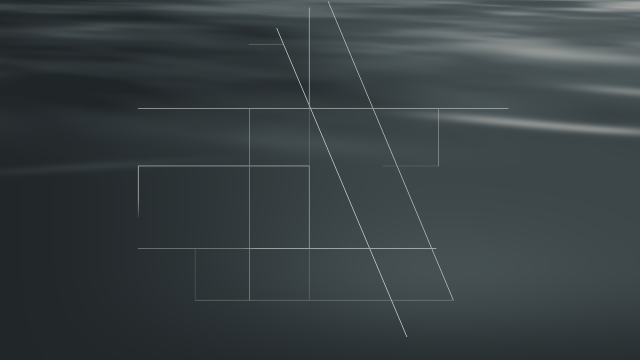
Reproduce this background procedurally as a Shadertoy shader.

```glsl
// Dim rippling water under a drafting grid of fine pale lines.

const vec3 DEEP = vec3(0.125, 0.145, 0.155);
const vec3 SLATE = vec3(0.265, 0.305, 0.315);
const vec3 SILVER = vec3(0.68, 0.69, 0.68);
const vec3 LINE_COLOR = vec3(0.80, 0.83, 0.82);

float hash(vec2 p) {
    return fract(sin(dot(p, vec2(127.1, 311.7))) * 43758.5453);
}

float noise(vec2 p) {
    vec2 cell = floor(p), f = fract(p);
    f = f * f * (3.0 - 2.0 * f);
    float low = mix(hash(cell), hash(cell + vec2(1, 0)), f.x);
    float high = mix(hash(cell + vec2(0, 1)), hash(cell + vec2(1, 1)), f.x);
    return mix(low, high, f.y);
}

float fbm(vec2 p) {
    float sum = 0.0, amp = 0.55;
    for (int i = 0; i < 3; i++) {
        sum += amp * noise(p);
        p = p * vec2(1.8, 2.0) + vec2(7.3, 3.1);
        amp *= 0.5;
    }
    return sum;
}

// Soft elliptical glow whose long axis follows a slope.
float glow(vec2 p, vec2 center, vec2 size, float slope) {
    vec2 d = p - center;
    d.y -= slope * d.x;
    d /= size;
    return exp(-dot(d, d));
}

// Antialiased thin segment.
float segment(vec2 p, vec2 a, vec2 b, float pixel) {
    vec2 ab = b - a, ap = p - a;
    float t = clamp(dot(ap, ab) / dot(ab, ab), 0.0, 1.0);
    float halfWidth = 0.0010;
    float cover = min(1.0, 2.0 * halfWidth / pixel + 0.12);
    return cover * (1.0 - smoothstep(halfWidth - 0.5 * pixel, halfWidth + 0.6 * pixel, length(ap - ab * t)));
}

float across(vec2 p, float y, float x0, float x1, float pixel) {
    return segment(p, vec2(x0, y), vec2(x1, y), pixel);
}

float upright(vec2 p, float x, float y0, float y1, float pixel) {
    return segment(p, vec2(x, y0), vec2(x, y1), pixel);
}

vec3 water(vec2 p) {
    // Broad light: dark left and bottom, pale pool at lower right
    float light = 0.04 + 0.76 * smoothstep(0.0, 1.2, p.x) * smoothstep(-0.12, 0.28, p.y);
    light += 0.28 * glow(p, vec2(1.25, 0.23), vec2(0.42, 0.17), 0.0);
    light -= 0.20 * glow(p, vec2(0.80, 0.76), vec2(0.80, 0.055), 0.0);

    // Ripples tighten toward the top, as on a receding surface
    float depth = -4.0 * log(1.12 - min(p.y, 1.05));
    float ripple = fbm(vec2(p.x * 2.8 + depth * 0.35, depth * 1.25 + p.x * 0.5));
    float rough = smoothstep(0.48, 0.95, p.y);
    light += rough * (1.7 * (ripple - 0.46) + 0.18);

    // Faint swells on the left and centre
    light += 0.36 * glow(p, vec2(0.22, 0.535), vec2(0.30, 0.012), 0.06);
    light += 0.30 * glow(p, vec2(0.82, 0.605), vec2(0.36, 0.030), -0.08);
    light += 0.30 * glow(p, vec2(0.25, 0.895), vec2(0.40, 0.018), -0.03);

    // Bright crests on the right
    float crest = 0.62 * glow(p, vec2(1.40, 0.663), vec2(0.22, 0.013), -0.08);
    crest += 0.55 * glow(p, vec2(1.70, 0.638), vec2(0.20, 0.012), -0.06);
    crest += 0.50 * glow(p, vec2(1.76, 0.745), vec2(0.17, 0.012), -0.08);
    crest += 0.50 * glow(p, vec2(1.60, 0.845), vec2(0.27, 0.018), -0.07);
    float sparkle = smoothstep(0.48, 0.78, ripple) * smoothstep(0.80, 0.96, p.y);
    crest += sparkle * mix(0.15, 0.85, smoothstep(0.7, 1.6, p.x));
    crest += 0.16 * glow(p, vec2(1.60, 0.92), vec2(0.40, 0.07), 0.0);

    vec3 color = mix(DEEP, SLATE, clamp(light, 0.0, 1.25));
    return mix(color, SILVER, clamp(crest, 0.0, 0.92));
}

float grid(vec2 p, float px) {
    // Horizontals
    float ink = 0.80 * across(p, 0.699, 0.384, 1.411, px);
    ink = max(ink, 0.90 * across(p, 0.539, 0.384, 0.859, px));
    ink = max(ink, 0.22 * across(p, 0.539, 1.065, 1.218, px));
    ink = max(ink, mix(0.50, 0.90, smoothstep(0.66, 0.72, p.x)) * across(p, 0.310, 0.384, 1.211, px));
    ink = max(ink, 0.38 * across(p, 0.166, 0.542, 1.259, px));
    ink = max(ink, 0.35 * across(p, 0.877, 0.692, 0.787, px));

    // Verticals
    ink = max(ink, smoothstep(0.37, 0.46, p.y) * upright(p, 0.384, 0.398, 0.539, px));
    ink = max(ink, 0.25 * upright(p, 0.542, 0.166, 0.310, px));
    ink = max(ink, 0.48 * upright(p, 0.693, 0.166, 0.699, px));
    ink = max(ink, 0.30 * upright(p, 0.859, 0.166, 0.699, px));
    ink = max(ink, 0.75 * upright(p, 0.859, 0.310, 0.539, px));
    ink = max(ink, 0.85 * upright(p, 0.859, 0.699, 0.978, px));
    ink = max(ink, 0.50 * upright(p, 1.218, 0.539, 0.699, px));

    // Diagonals
    ink = max(ink, segment(p, vec2(0.769, 0.921), vec2(1.130, 0.065), px));
    return max(ink, 0.88 * segment(p, vec2(0.912, 0.995), vec2(1.259, 0.167), px));
}

void mainImage(out vec4 fragColor, in vec2 fragCoord) {
    vec2 p = fragCoord / iResolution.y;
    vec3 color = mix(water(p), LINE_COLOR, grid(p, 1.0 / iResolution.y));
    fragColor = vec4(color, 1.0);
}
```
